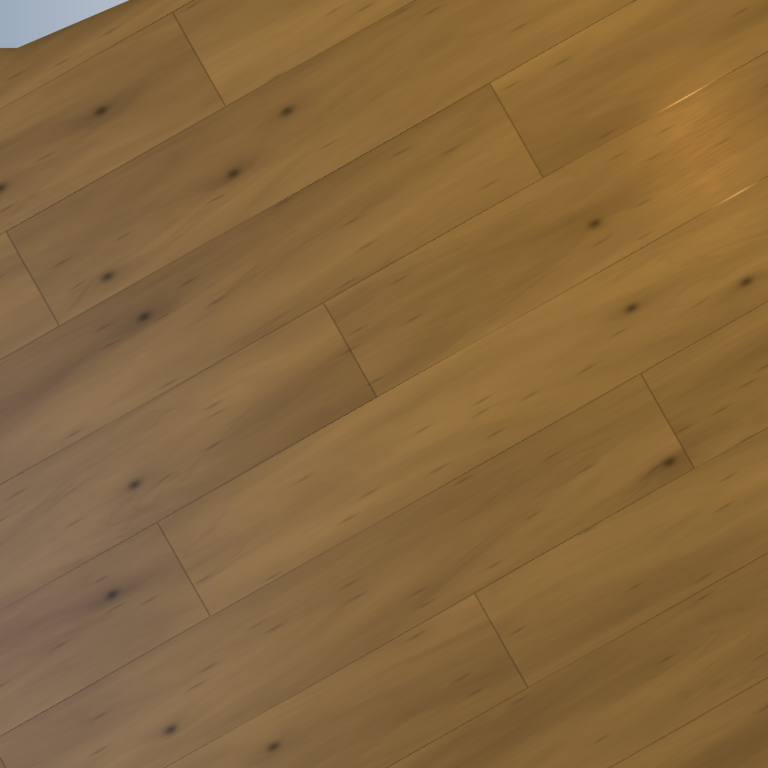
Write a WebGL 2 fragment shader that draws this texture.

```glsl
#version 300 es
precision highp float;
uniform vec2 u_resolution;
out vec4 fragColor;

float hash(vec2 p) {
    return fract(sin(dot(p, vec2(127.1, 311.7))) * 43758.547);
}

// Cellular noise: offset to the nearest point (xy) and its random id (z)
vec3 nearestCell(vec2 p) {
    vec2 base = floor(p);
    vec3 best = vec3(9.0, 9.0, 0.0);
    for (int j = -1; j <= 1; j++) {
        for (int i = -1; i <= 1; i++) {
            vec2 cell = base + vec2(i, j);
            vec2 point = cell + 0.15 + 0.7 * vec2(hash(cell), hash(cell + 37.2));
            vec2 offset = p - point;
            if (dot(offset, offset) < dot(best.xy, best.xy)) {
                best = vec3(offset, hash(cell + 71.9));
            }
        }
    }
    return best;
}

// Layered, rotated and mutually warped sines
float layeredSines(vec2 p) {
    float sum = 0.0;
    float amplitude = 0.5;
    for (int i = 0; i < 6; i++) {
        p += 0.8 * sin(p.yx * 0.9 + vec2(1.7, 4.1) + float(i));
        sum += amplitude * sin(p.y + sin(p.x));
        p = mat2(0.8, 0.6, -0.6, 0.8) * p * 1.75;
        amplitude *= 0.6;
    }
    return sum;
}

// Distance to the nearest multiple of a period
float repeatDistance(float x, float period) {
    return abs(fract(x / period + 0.5) - 0.5) * period;
}

float line(float d, float width, float aa) {
    return 1.0 - smoothstep(width - aa, width + aa, d);
}

float falloff(vec2 p) {
    return exp(-dot(p, p));
}

void main() {
    vec2 p = gl_FragCoord.xy / u_resolution;
    float aa = 0.8 / min(u_resolution.x, u_resolution.y);

    // Floor axes: x along the boards, y across them
    vec2 board = mat2(0.870, 0.492, -0.492, 0.870) * vec2(p.x, 1.0 - p.y);
    float across = board.y - 0.1237;
    float row = floor(across / 0.142);
    float along = board.x - 0.1875 + 0.329 * row;
    vec2 plank = vec2(floor(along / 0.972), row);
    float seed = hash(plank + 5.3);

    // Knots bend the grain around them
    vec3 knot = nearestCell(board * vec2(5.0, 7.0) + 11.0);
    vec2 knotOffset = knot.xy / vec2(5.0, 7.0);
    float hasKnot = step(0.52, knot.z);
    float halo = hasKnot * falloff(knotOffset / vec2(0.045, 0.012));
    float core = hasKnot * falloff(knotOffset / vec2(0.009, 0.005));
    vec2 grain = board + vec2(0.0, 0.012 * halo * sign(knot.z - 0.76));

    // Broad figure, narrow streaks and fine fibres
    float figure = layeredSines(grain * vec2(3.6, 25.0) + seed * 40.0);
    float streaks = layeredSines(grain * vec2(9.0, 85.0) + seed * 23.0 + 8.0);
    float fibre = length(nearestCell(grain * vec2(22.0, 210.0)).xy) - 0.4;
    float crease = 1.0 - smoothstep(0.0, 0.07, abs(figure - 0.12));
    crease *= smoothstep(0.1, 0.6, sin(board.x * 7.0 + seed * 30.0));

    float tone = 0.54 + 0.25 * figure + 0.10 * streaks - 0.06 * fibre;
    tone += 0.22 * (seed - 0.5) - 0.09 * crease - 0.24 * halo;
    vec3 color = mix(vec3(0.42, 0.31, 0.165), vec3(0.63, 0.48, 0.26), tone);

    // Short dark pores and knot cores
    vec3 pore = nearestCell(grain * vec2(13.0, 60.0) + 3.0);
    float pores = step(0.86, pore.z) * falloff(pore.xy / vec2(0.17, 0.1));
    color *= 1.0 - 0.14 * pores - 0.38 * core;

    // Seams between rows and staggered end joints
    float seam = line(repeatDistance(across, 0.142), 0.0010, aa);
    float joint = line(repeatDistance(along, 0.972), 0.0011, aa);
    float seamWear = 0.12 + 0.13 * sin(board.x * 9.0 + row * 2.3);
    color *= 1.0 - max(seam * max(seamWear, 0.05), joint * 0.2);

    // Cool haze at lower left, warm light at upper right
    color += vec3(-0.01, 0.025, 0.125) * falloff((p - vec2(0.0, 0.18)) * vec2(2.3, 1.6));
    color += vec3(0.05, 0.03, -0.005) * falloff((p - vec2(0.85, 0.85)) * 2.2);
    color *= 1.0 - 0.10 * falloff((p - vec2(0.8, 0.05)) * 1.7);

    // Lamp reflection with sparkle and lit seam edges
    float glow = falloff((p - vec2(0.91, 0.81)) * vec2(13.0, 10.0));
    color += vec3(0.12, 0.07, 0.025) * glow * (0.8 + 0.8 * fibre);
    float glint = seam * falloff(vec2((board.x - 0.715) / 0.035, 0.0));
    color += vec3(0.35, 0.28, 0.17) * glint * smoothstep(0.1, 0.5, glow);

    // Pale blue corner panel with a soft shadow below it
    float panel = max(0.9375 - p.y, (0.939 + 0.427 * (p.x - 0.026) - p.y) * 0.92);
    color *= 1.0 - 0.18 * exp(-max(panel, 0.0) * 110.0);
    vec3 panelColor = mix(vec3(0.61, 0.67, 0.74), vec3(0.69, 0.73, 0.78), p.x * 7.0);
    color = mix(color, panelColor, line(panel, 0.0, aa));

    fragColor = vec4(clamp(color, 0.0, 1.0), 1.0);
}
```
